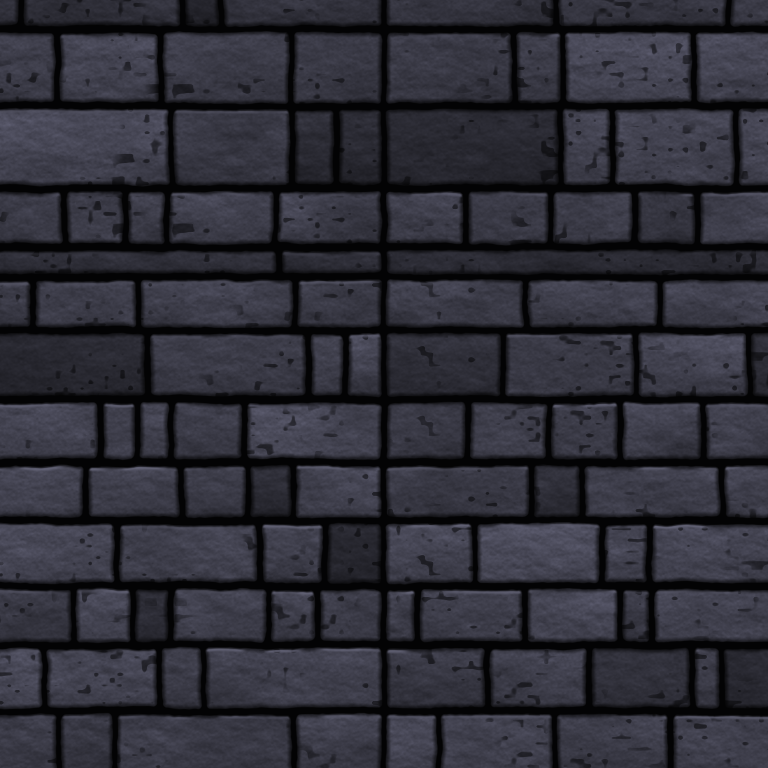
Write a Shadertoy shader that draws this texture.

```glsl
// A dark stone wall: thirteen uneven courses of rough blocks, split by one straight
// centre joint. Hashed weights divide each half course into blocks; rounded-box
// distances cut the joints, and layered noise gives relief, pits and worn top edges.

const int ROWS = 13;
// Course boundaries measured down from the top, and block counts for each half
const float ROW_EDGE[14] = float[14](-0.02, 0.038, 0.138, 0.245, 0.322, 0.361, 0.430,
                                     0.520, 0.602, 0.678, 0.763, 0.840, 0.926, 1.02);
const int LEFT_COUNT[13] = int[13](4, 4, 4, 5, 2, 4, 4, 5, 5, 4, 6, 4, 4);
const int RIGHT_COUNT[13] = int[13](3, 4, 4, 5, 1, 3, 4, 5, 4, 4, 5, 5, 4);

const vec3 STONE = vec3(0.238, 0.238, 0.287);
const vec3 WORN_EDGE = vec3(0.47, 0.47, 0.56);
const vec3 JOINT = vec3(0.012, 0.012, 0.014);

float hash(vec2 p) {
    vec3 q = fract(p.xyx * 0.1031);
    q += dot(q, q.yzx + 33.33);
    return fract((q.x + q.y) * q.z);
}

float noise(vec2 p) {
    vec2 i = floor(p), f = fract(p);
    f = f * f * (3.0 - 2.0 * f);
    return mix(mix(hash(i), hash(i + vec2(1, 0)), f.x),
               mix(hash(i + vec2(0, 1)), hash(i + vec2(1, 1)), f.x), f.y);
}

float fbm(vec2 p) {
    float sum = 0.0, amp = 0.5;
    for (int i = 0; i < 5; i++) {
        sum += amp * noise(p);
        p = mat2(1.6, 1.2, -1.2, 1.6) * p + 7.3;
        amp *= 0.5;
    }
    return sum;
}

float roundBox(vec2 p, vec2 halfSize, float radius) {
    vec2 q = abs(p) - halfSize + radius;
    return length(max(q, 0.0)) + min(max(q.x, q.y), 0.0) - radius;
}

// Relative width of a block: mostly broad, sometimes a narrow filler
float blockWeight(int k, float seed) {
    return mix(0.32, 1.35, smoothstep(0.08, 0.75, hash(vec2(float(k) * 5.7 + 2.0, seed))));
}

// Start, end and index of the block at distance x from the centre joint
vec3 findBlock(float x, int count, float seed) {
    float total = 0.0;
    for (int k = 0; k < count; k++) total += blockWeight(k, seed);
    float span = 0.51 + 0.02 * hash(vec2(seed, 4.0));
    float start = 0.0, end = 0.0;
    int index = 0;
    for (int k = 0; k < count; k++) {
        start = end;
        end += span * blockWeight(k, seed) / total;
        index = k;
        if (x < end) break;
    }
    return vec3(start, end, float(index));
}

// Stone surface height, slightly drawn out along the course
float surface(vec2 p, vec2 offset) {
    return fbm(p * vec2(42.0, 62.0) + offset);
}

vec3 shadeBlock(vec2 p, vec2 local, vec2 halfSize, float dist, vec2 id, float tone) {
    vec2 offset = id * 3.71;
    // Relief lit from above
    float relief = surface(p, offset) - surface(p + vec2(0.0006, 0.003), offset);
    float grime = fbm(p * vec2(9.0, 14.0) + offset);
    float grain = noise(p * vec2(330.0, 400.0)) - 0.5;
    float light = 1.0 + 0.10 * local.y / halfSize.y + 0.85 * relief;
    light *= mix(0.78, 1.24, grime) * (1.0 + 0.11 * grain);

    // Scattered pits, gathered into patches
    float patchy = smoothstep(0.42, 0.7, noise(p * 17.0 + offset));
    float pits = smoothstep(0.76, 0.9, noise(p * vec2(95.0, 135.0) + offset));
    light *= 1.0 - 0.5 * pits * patchy;

    // Rounded shoulders fall into shadow; some blocks, mostly narrow, are recessed
    light *= mix(0.42, 1.0, smoothstep(0.0, 0.007, -dist));
    float narrow = 1.0 - smoothstep(0.02, 0.04, halfSize.x);
    float recessed = step(hash(id + 31.0), 0.1 + 0.3 * narrow);
    light *= mix(1.0, 0.68, recessed) * mix(0.92, 1.1, hash(id + 53.0));
    vec3 color = STONE * tone * light;

    // Thin worn highlight along the upper edge
    float depth = halfSize.y - local.y;
    float ridge = smoothstep(0.0004, 0.002, depth) * (1.0 - smoothstep(0.003, 0.007, depth));
    ridge *= smoothstep(0.0, 0.003, -dist) * smoothstep(0.25, 0.65, noise(p * 28.0 + offset));
    float wear = mix(0.2, 0.85, hash(id + 71.0)) * mix(0.55, 1.0, 1.0 - p.y);
    return mix(color, WORN_EDGE * tone, ridge * wear * (1.0 - 0.8 * recessed));
}

void mainImage(out vec4 fragColor, in vec2 fragCoord) {
    vec2 uv = fragCoord / iResolution.xy;
    float down = 1.0 - uv.y;
    int row = 0;
    for (int i = 1; i < ROWS; i++) if (down >= ROW_EDGE[i]) row = i;

    // Lay out the block under this point
    float side = uv.x < 0.5 ? -1.0 : 1.0;
    int count = side < 0.0 ? LEFT_COUNT[row] : RIGHT_COUNT[row];
    float seed = float(row) * 3.3 + side * 0.8 + 11.0;
    vec3 block = findBlock(abs(uv.x - 0.5), count, seed);
    vec2 id = vec2(block.z + 1.0, seed);
    float height = ROW_EDGE[row + 1] - ROW_EDGE[row];
    vec2 center = vec2(0.5 + side * 0.5 * (block.x + block.y),
                       1.0 - 0.5 * (ROW_EDGE[row] + ROW_EDGE[row + 1]));
    vec2 gap = vec2(0.0032, 0.0038) + vec2(0.0008, 0.0016) * hash(id + 17.0);
    vec2 halfSize = 0.5 * vec2(block.y - block.x, height) - gap;

    // Chipped, wavering outline
    vec2 warp = vec2(noise(uv * 38.0), noise(uv * 38.0 + 40.0)) - 0.5;
    vec2 local = uv - center + 0.0032 * warp;
    float dist = roundBox(local, halfSize, 0.005) + 0.0012 * (noise(uv * 150.0) - 0.5);
    float soft = max(0.0011, 0.75 / iResolution.y);
    float tone = mix(0.68, 1.0, smoothstep(0.035, 0.078, height));

    vec3 stone = shadeBlock(uv, local, halfSize, dist, id, tone);
    fragColor = vec4(mix(JOINT, stone, smoothstep(soft, -soft, dist)), 1.0);
}
```
